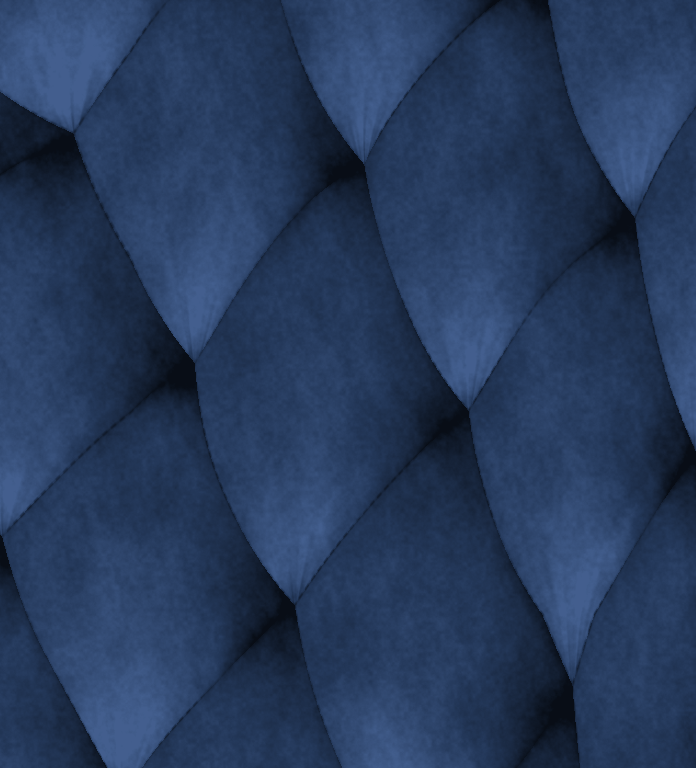
Write a WebGL 1 fragment shader that draws this texture.

```glsl
precision highp float;

uniform vec2 u_resolution;

// Tuft lattice, in canvas heights
const vec2 TUFT_ORIGIN = vec2(0.612, 0.466);
const vec2 STEP_DOWN = vec2(0.135, -0.316);
const vec2 STEP_UP = vec2(0.224, 0.254);
const float FALLING_BOW = 0.085;
const vec2 RISING_BOW = vec2(0.045, 0.092);
const float SEAM_WOBBLE = 0.014;
const float EDGE_PULL = 4.0;

// Stitching
const float THREAD_HALF_WIDTH = 0.0014;
const float STITCHES_PER_SEAM = 25.0;
const float FOLD_WIDTH = 0.010;

// Velvet
const vec3 SHADOW = vec3(0.030, 0.052, 0.088);
const vec3 NAVY = vec3(0.138, 0.218, 0.350);
const vec3 SHEEN = vec3(0.245, 0.350, 0.530);
const float BASE_TONE = 0.67;
const float NAP_AMOUNT = 0.36;
const float STREAK_AMOUNT = 0.14;
const float GRAIN_AMOUNT = 0.20;

float hash(vec2 p) {
  vec3 q = fract(p.xyx * 0.1031);
  q += dot(q, q.yzx + 33.33);
  return fract((q.x + q.y) * q.z);
}

float noise(vec2 p) {
  vec2 i = floor(p), f = fract(p);
  f = f * f * (3.0 - 2.0 * f);
  return mix(mix(hash(i), hash(i + vec2(1.0, 0.0)), f.x),
             mix(hash(i + vec2(0.0, 1.0)), hash(i + 1.0), f.x), f.y);
}

float fbm(vec2 p) {
  float sum = 0.0, amp = 0.5;
  for (int i = 0; i < 4; i++) {
    sum += amp * noise(p);
    p = p * 2.03 + 17.1;
    amp *= 0.5;
  }
  return sum;
}

float cross2(vec2 a, vec2 b) {
  return a.x * b.y - a.y * b.x;
}

// Soft spot around a corner of the cell
float spot(vec2 q, vec2 corner, float radius) {
  vec2 d = (q - corner) / radius;
  return exp(-dot(d, d));
}

float thread(float dist, float along, float aa) {
  float dash = smoothstep(0.10, 0.32, abs(fract(along * STITCHES_PER_SEAM) - 0.5));
  float line = 1.0 - smoothstep(THREAD_HALF_WIDTH - aa, THREAD_HALF_WIDTH + aa, dist);
  return line * mix(0.35, 1.0, dash);
}

// Lattice offset of a point, with the cloth pulled unevenly near the borders
vec2 stretched(vec2 p) {
  vec2 r = p - TUFT_ORIGIN;
  float right = max(p.x - 0.75, 0.0);
  float left = max(0.17 - p.x, 0.0);
  r.x += EDGE_PULL * (1.0 - p.y) * right * right + 0.4 * p.y * left;
  r.y += 0.45 * max(0.2 - p.y, 0.0) * smoothstep(0.4, 0.75, p.x);
  r.y -= 0.8 * (0.55 - p.y) * left;
  return r + SEAM_WOBBLE * (vec2(noise(p * 5.0), noise(p * 5.0 + 41.0)) - 0.5);
}

void main() {
  vec2 p = gl_FragCoord.xy / u_resolution.y;
  float aa = 1.2 / u_resolution.y;
  vec2 r = stretched(p);
  float area = cross2(STEP_DOWN, STEP_UP);
  vec2 st = vec2(cross2(r, STEP_UP), cross2(STEP_DOWN, r)) / area;

  // Bowed seams turn the diamonds into leaf shapes
  vec2 f = fract(st);
  vec2 bump = 4.0 * f * (1.0 - f);
  float rising = mix(RISING_BOW.x, RISING_BOW.y, smoothstep(0.38, 0.65, p.y));
  vec2 bowed = st + vec2(rising, FALLING_BOW) * bump.yx;
  vec2 cell = floor(bowed);
  vec2 q = bowed - cell;
  float variety = hash(cell + 50.0);
  float variety2 = hash(cell + 83.0);

  // Broad light: bright towards the lower corner, dim to the right
  float down = q.x - q.y;
  float right = q.x + q.y - 1.0;
  float tone = BASE_TONE + 0.08 * (variety - 0.5);
  tone += 0.15 * down - 0.20 * smoothstep(0.0, 0.9, right);
  tone += mix(0.14, 0.26, variety2) * spot(q, vec2(0.84, 0.17), 0.30);

  // Gathers fanning out from the lower tuft
  vec2 fan = q - vec2(1.03, -0.03);
  float angle = atan(fan.y, -fan.x);
  float gathers = noise(vec2(angle * 12.0, variety * 90.0 + length(fan) * 4.0)) - 0.5;
  tone += 0.24 * gathers * exp(-dot(fan, fan) * 8.0);

  // Deep shade beside and below each tuft, and along the rising seams
  float depth = mix(0.7, 1.1, variety);
  float ragged = 0.5 + fbm(p * vec2(34.0, 24.0));
  float shade = 0.34 * spot(q, vec2(1.0, 1.0), 0.24)
              + 0.42 * spot(q, vec2(0.0, 1.0), 0.19);
  shade += 0.30 * smoothstep(0.35, 0.95, q.y) * exp(-(1.0 - q.x) / 0.05);
  shade += 0.30 * smoothstep(0.40, 1.0, q.y) * exp(-q.x / 0.075);
  shade += 0.30 * spot(q, vec2(1.0, 0.0), 0.08);
  tone -= shade * depth * ragged;

  // Rolled lip catching light before the rising seam
  float lip = (1.0 - q.x - 0.10) / 0.05;
  tone += 0.10 * exp(-lip * lip) * noise(p * 16.0) * (1.0 - q.y);

  // Brushed nap, short streaks and fine pile
  tone += NAP_AMOUNT * (fbm(p * vec2(17.0, 10.0) + variety * 7.0) - 0.47);
  tone += STREAK_AMOUNT * (fbm(vec2(p.x + 0.2 * p.y, p.y * 0.35) * 75.0) - 0.47);
  tone += GRAIN_AMOUNT * (fbm(p * 170.0) - 0.47);

  // Folds and stitches, sinking into the pile here and there
  vec2 span = area / vec2(length(STEP_UP), length(STEP_DOWN));
  vec2 dist = min(q, 1.0 - q) * span;
  vec2 fold = exp(-dist / FOLD_WIDTH);
  tone -= 0.11 * max(fold.x, fold.y);
  float stitch = max(thread(dist.x, st.y, aa), thread(dist.y, st.x, aa));
  float sunk = smoothstep(0.2, 0.65, noise(p * 14.0 + 9.0));
  tone *= 1.0 - mix(0.22, 0.55, sunk) * stitch;

  vec3 color = mix(SHADOW, NAVY, clamp(tone / 0.6, 0.0, 1.0));
  color = mix(color, SHEEN, clamp((tone - 0.6) / 0.4, 0.0, 1.15));
  gl_FragColor = vec4(color, 1.0);
}
```
